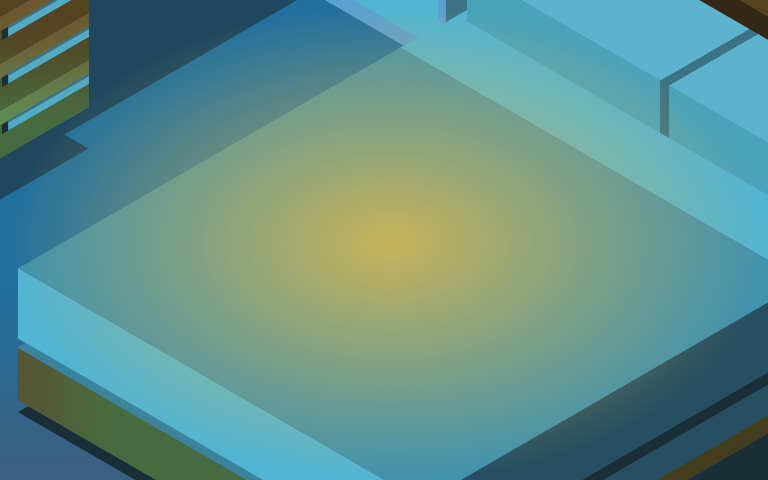
This background is drawn by a WebGL 1 fragment shader. Its source:

```glsl
precision highp float;

uniform vec2 u_resolution;

// View
const float ASPECT = 1.6;
const float ISO_SLOPE = 0.578;

// Bed outline along the two isometric axes
const float BED_FRONT = 0.463;
const float BED_BACK = 1.383;
const float BED_LEFT = 0.419;
const float BED_RIGHT = -0.555;
const float BED_CORNER_X = 0.0375;

// Sofa
const float SEAT_BASE = 1.518;
const float SEAT_TOP = 1.628;
const float SEAT_END = 1.842;
const float SEAT_X = 0.973;

// Drawers
const float DRAWER_BASE = 0.67;
const float DRAWER_PITCH = 0.098;
const float DRAWER_X = 0.1854;

// Warm light
const vec2 GLOW_CENTER = vec2(0.508, 0.494);
const float GLOW_STRENGTH = 0.87;
const float GLOW_FALLOFF = 1.75;
const vec3 GLOW = vec3(0.86, 0.72, 0.30);

const vec3 RUG = vec3(0.13, 0.44, 0.62);
const vec3 RUG_LOW = vec3(0.22, 0.38, 0.51);
const vec3 FLOOR_DARK = vec3(0.12, 0.28, 0.37);
const vec3 SHEET = vec3(0.25, 0.57, 0.68);
const vec3 PALE = vec3(0.32, 0.71, 0.83);
const vec3 SHADE = vec3(0.15, 0.31, 0.38);
const vec3 DEEP = vec3(0.10, 0.18, 0.22);
const vec3 CUSHION = vec3(0.36, 0.70, 0.81);
const vec3 CUSHION_FRONT = vec3(0.29, 0.64, 0.73);
const vec3 GROOVE = vec3(0.23, 0.45, 0.52);
const vec3 TRIM = vec3(0.36, 0.63, 0.82);
const vec3 GREEN = vec3(0.28, 0.42, 0.25);
const vec3 BROWN = vec3(0.33, 0.26, 0.13);
const vec3 OLIVE = vec3(0.26, 0.24, 0.11);

// Smooth step of one pixel
float over(float v, float edge) {
  return clamp((v - edge) * u_resolution.y + 0.5, 0.0, 1.0);
}

float band(float v, float lo, float hi) {
  return over(v, lo) * over(-v, -hi);
}

void paint(inout vec3 base, vec3 color, float mask) {
  base = mix(base, color, mask);
}

// a is constant on falling edges, b on rising ones
void drawDrawers(inout vec3 c, vec2 p, float b) {
  float shelf = over(b, DRAWER_BASE) * over(-p.x, -DRAWER_X);
  float row = mod(b - DRAWER_BASE, DRAWER_PITCH);
  vec3 wood = mix(GREEN, BROWN, smoothstep(0.72, 0.98, p.y));
  paint(c, wood, shelf);
  paint(c, wood * 1.25 + 0.02, shelf * over(row, 0.068));
  float rail = shelf * band(row, 0.048, 0.068);
  paint(c, DEEP, rail * over(p.x, 0.004));
  paint(c, CUSHION_FRONT + 0.03, rail * over(p.x, 0.017));
  paint(c, GROOVE, shelf * band(row, 0.064, 0.070) * over(p.x, 0.017));
}

void drawSofa(inout vec3 c, vec2 p, float a, float b) {
  paint(c, TRIM, band(p.x, 0.9125, 0.929) * over(a, 1.486));
  paint(c, GROOVE, band(p.x, 0.929, SEAT_X) * over(b, 0.417));
  float seat = over(a, SEAT_BASE) * over(p.x, SEAT_X);
  paint(c, CUSHION_FRONT, seat);
  paint(c, CUSHION, seat * over(a, SEAT_TOP));
  // Gap between the seats
  paint(c, GROOVE, band(p.x, 1.375, 1.394) * over(a, SEAT_BASE) * over(-b, -0.037));
  paint(c, GROOVE, over(p.x, 1.375) * over(a, SEAT_TOP) * band(b, 0.016, 0.037));
  paint(c, BROWN * 0.6, over(a, SEAT_END));
  paint(c, BROWN, over(a, 1.89));
}

void drawBed(inout vec3 c, vec2 p, float a, float b) {
  float inside = over(-b, -BED_LEFT);
  // Front left side, down to the ground shadow
  float side = over(p.x, BED_CORNER_X);
  paint(c, DEEP, band(a, 0.163, 0.188) * over(-b, -0.12));
  paint(c, mix(OLIVE + 0.09, GREEN, smoothstep(0.0, 0.25, p.x)), side * band(a, 0.188, 0.297));
  paint(c, SHEET * 0.9, side * band(a, 0.297, 0.3165) * over(-b, -0.255));
  paint(c, PALE, side * band(a, 0.3165, BED_FRONT));
  // Top
  paint(c, SHEET, inside * band(a, BED_FRONT, BED_BACK));
  // Front right side
  paint(c, SHADE, over(-b, -BED_RIGHT));
  paint(c, DEEP, band(b, -0.726, -0.701));
  paint(c, OLIVE, band(b, -0.828, -0.791));
  paint(c, DEEP, over(-b, 0.828));
}

void main() {
  vec2 uv = gl_FragCoord.xy / u_resolution;
  vec2 p = uv * vec2(ASPECT, 1.0);
  float a = p.y + ISO_SLOPE * p.x;
  float b = p.y - ISO_SLOPE * p.x;

  // Floor and rug
  vec3 c = mix(RUG_LOW, RUG, smoothstep(0.0, 0.45, p.y));
  paint(c, FLOOR_DARK, max(over(b, 0.642), over(b, 0.584) * over(-a, -0.797)));

  // Pale ledge behind the bed
  paint(c, TRIM, over(a, 1.391) * over(b, BED_LEFT));
  paint(c, PALE, over(a, BED_BACK) * max(over(-b, -BED_LEFT), over(a, 1.425)));

  drawDrawers(c, p, b);
  drawBed(c, p, a, b);
  drawSofa(c, p, a, b);

  float glow = max(GLOW_STRENGTH - GLOW_FALLOFF * length(uv - GLOW_CENTER), 0.0);
  gl_FragColor = vec4(mix(c, GLOW, glow), 1.0);
}
```
